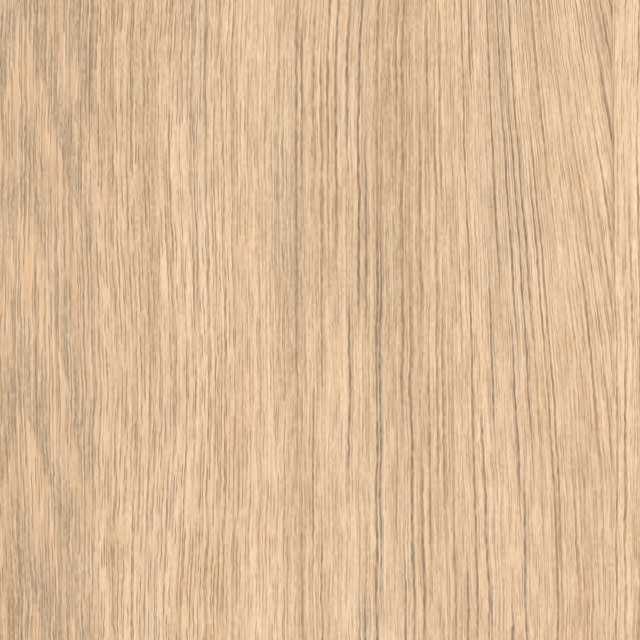
Reproduce this texture procedurally as a Shadertoy shader.

```glsl
// Pale oak boards: vertical fibres, long dark growth lines and short broken pores.
// Stretched value noise tints the wood; jittered columns carry the crisp lines, and
// a folded coordinate on the left makes the pointed cathedral arches.

const vec3 BASE_OAK    = vec3(0.912, 0.778, 0.630);
const vec3 CREAM_FLECK = vec3(0.985, 0.875, 0.745);
const vec3 PEACH_HEART = vec3(0.905, 0.750, 0.585);
const vec3 GREY_WOOD   = vec3(0.735, 0.630, 0.510);
const vec3 PORE_BROWN  = vec3(0.590, 0.455, 0.325);
const vec3 PORE_GREY   = vec3(0.560, 0.490, 0.415);

const float LEFT_SEAM     = 0.450;
const float RIGHT_SEAM    = 0.957;
const float ARCH_CENTRE   = 0.045;
const float ARCH_SLOPE    = 5.0;
const float ARCH_TIP      = 0.090;
const float ARCH_SPACING  = 0.305;
const float LINE_COLUMNS  = 72.0;
const float PORE_COLUMNS  = 190.0;
const float FLECK_COLUMNS = 150.0;
const float FIBRE_CONTRAST = 0.125;

float hash(vec2 p) {
    vec3 q = fract(vec3(p.xyx) * 0.1031);
    q += dot(q, q.yzx + 33.33);
    return fract((q.x + q.y) * q.z);
}

float noise(vec2 p) {
    vec2 cell = floor(p);
    vec2 f = fract(p);
    f = f * f * (3.0 - 2.0 * f);
    float low = mix(hash(cell), hash(cell + vec2(1.0, 0.0)), f.x);
    float high = mix(hash(cell + vec2(0.0, 1.0)), hash(cell + vec2(1.0)), f.x);
    return mix(low, high, f.y);
}

float fbm(vec2 p) {
    float sum = 0.0;
    float weight = 0.5;
    for (int i = 0; i < 4; i++) {
        sum += weight * noise(p);
        p = p * 2.03 + 17.0;
        weight *= 0.5;
    }
    return sum / 0.9375;
}

// Broken vertical strokes, one per jittered column; width is in columns
float strokes(vec2 p, float columns, float rows, float width, float seed) {
    float x = p.x * columns;
    float blur = 0.4 * columns / iResolution.y;
    float ink = 0.0;
    for (int i = -1; i <= 1; i++) {
        float id = floor(x) + float(i);
        float key = id * 7.0 + seed;
        float wobble = noise(vec2(key + 3.0, p.y * rows * 0.7)) - 0.5;
        float centre = id + 0.5 + 0.7 * (hash(vec2(key, seed)) - 0.5) + 0.3 * wobble;
        float strength = smoothstep(0.2, 0.65, noise(vec2(key, p.y * rows + hash(vec2(seed, key)) * 9.0)));
        float halfWidth = width * (0.6 + 0.6 * strength);
        float edge = 1.0 - smoothstep(halfWidth * 0.4 - blur, halfWidth + blur, abs(x - centre));
        ink = max(ink, edge * strength);
    }
    return ink;
}

// Bends the grain: a gentle sway, a ragged edge, and a lean to the right seam
vec2 bendGrain(vec2 p) {
    float lean = smoothstep(0.62, 0.95, p.x) * (1.0 - step(RIGHT_SEAM, p.x));
    float sway = 0.014 * (noise(p * vec2(4.0, 2.5)) - 0.5)
               + 0.003 * (noise(p * vec2(22.0, 13.0)) - 0.5)
               + 0.0016 * (noise(p * vec2(130.0, 80.0)) - 0.5);
    return vec2(p.x + sway + 0.11 * lean * p.y * p.y, p.y);
}

void mainImage(out vec4 fragColor, in vec2 fragCoord) {
    vec2 p = fragCoord / iResolution.xy;
    vec2 g = bendGrain(p);
    float seamBlur = 0.003;
    float rightBoard = smoothstep(LEFT_SEAM - seamBlur, LEFT_SEAM + seamBlur, p.x);
    float edgeBoard = smoothstep(RIGHT_SEAM - seamBlur, RIGHT_SEAM + seamBlur, p.x);

    // Fibres from wide bands down to fine tooth
    float tooth = noise(p * vec2(480.0, 170.0)) - 0.5;
    float fibre = 0.42 * (noise(g * vec2(38.0, 1.6)) - 0.5)
                + 0.45 * (noise(g * vec2(120.0, 5.0) + 31.0) - 0.5)
                + 0.60 * (noise(g * vec2(270.0, 22.0) + 57.0) - 0.5)
                + 0.60 * tooth;
    vec3 colour = BASE_OAK + FIBRE_CONTRAST * fibre * vec3(0.95, 1.0, 1.05);

    // Pointed arches on the left: peach tongues, each under a fading grey cap
    float offset = g.x - ARCH_CENTRE + 0.03 * (fbm(p * vec2(7.0, 6.0)) - 0.5);
    float fold = p.y + ARCH_SLOPE * sqrt(offset * offset + 0.0001);
    float ring = (fold - ARCH_TIP + 0.06 * (fbm(p * vec2(60.0, 16.0)) - 0.5)) / ARCH_SPACING;
    float phase = fract(ring);
    float archZone = 1.0 - smoothstep(0.08, 0.22, p.x);
    float cap = smoothstep(0.0, 0.14, phase) * (1.0 - smoothstep(0.2, 0.9, phase));
    cap *= 0.45 + 0.8 * noise(p * vec2(9.0, 5.0) + 2.0);
    colour = mix(colour, PEACH_HEART, 0.6 * archZone * (1.0 - cap));

    // Cool grey clouds, heavier towards the top
    float cloud = smoothstep(0.44, 0.82, fbm(g * vec2(13.0, 1.5) + 8.0) + 0.16 * (p.y - 0.4));
    float greyness = clamp(0.40 * cloud + 0.62 * archZone * cap, 0.0, 0.7);
    colour = mix(colour, GREY_WOOD + 0.14 * tooth, greyness);

    // Pale band beside the left seam and a warmer board beyond it
    float paleBand = exp(-pow((g.x - 0.41) / 0.035, 2.0));
    colour += 0.022 * paleBand - 0.008 * rightBoard * (1.0 - edgeBoard);
    colour += 0.02 * edgeBoard;

    // Cream flecks, then short pores, then long growth lines
    float flecks = strokes(g, FLECK_COLUMNS, 19.0, 0.22, 211.0);
    colour = mix(colour, CREAM_FLECK, 0.48 * flecks);

    float coolness = smoothstep(0.45, 0.75, noise(g * vec2(16.0, 1.2) + 3.0));
    vec3 poreColour = mix(PORE_BROWN, PORE_GREY, coolness);
    float roughness = 0.55 + 0.8 * noise(p * vec2(300.0, 110.0) + 9.0);
    float pores = strokes(g, PORE_COLUMNS, 30.0, 0.25, 37.0);
    float poreStrength = mix(0.46, 0.30, rightBoard) * roughness * (1.0 - 0.4 * paleBand);
    colour = mix(colour, poreColour, poreStrength * pores);

    float lines = strokes(g, LINE_COLUMNS, 4.0, 0.155, 89.0);
    float lineStrength = mix(0.30, 0.62, rightBoard) * (0.75 + 0.4 * coolness) * roughness;
    colour = mix(colour, poreColour, clamp(lineStrength * lines * (1.0 - 0.5 * paleBand), 0.0, 0.85));

    // Thin shadow along the right seam
    float seamShadow = exp(-pow((p.x - RIGHT_SEAM) / 0.0025, 2.0));
    colour = mix(colour, PORE_BROWN, 0.25 * seamShadow * noise(vec2(5.0, p.y * 6.0)));

    fragColor = vec4(clamp(colour, 0.0, 1.0), 1.0);
}
```
